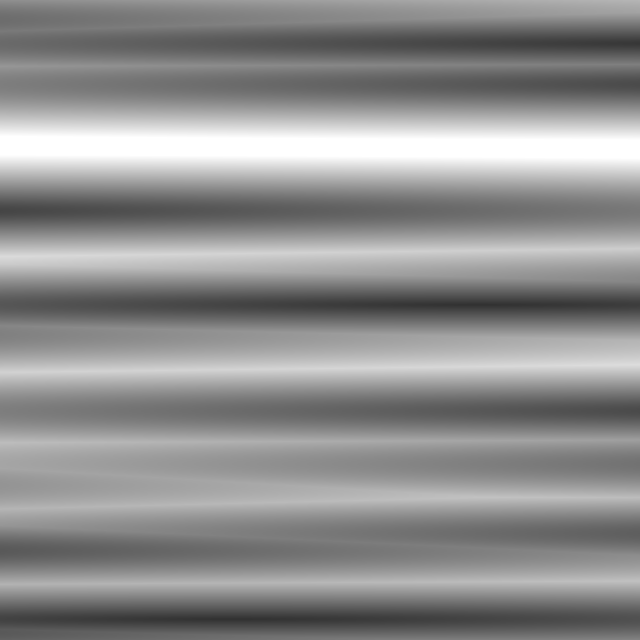
Write a WebGL 2 fragment shader that draws this texture.

```glsl
#version 300 es
precision highp float;

uniform vec2 u_resolution;
out vec4 fragColor;

// Polynomial permutation of the integers 0 to 288
float permute(float n) {
    return mod((34.0 * n + 1.0) * n, 289.0);
}

// Random point inside a unit cell
vec2 cellPoint(vec2 cell) {
    float n = permute(mod(permute(mod(4.0 * cell.x, 289.0)) + cell.y, 289.0));
    return vec2(fract((n + 0.5) / 13.0), n / 289.0);
}

// Distance to the nearest scattered point
float nearestDistance(vec2 position) {
    vec2 home = floor(position);
    float nearest = 4.0;
    for (int row = -1; row <= 1; row++) {
        for (int column = -1; column <= 1; column++) {
            vec2 cell = home + vec2(column, row);
            nearest = min(nearest, distance(position, cell + cellPoint(cell)));
        }
    }
    return nearest;
}

void main() {
    vec2 uv = gl_FragCoord.xy / u_resolution;

    // Cells stretched far along x turn the round cones into long bands
    vec2 position = vec2(0.88 - 0.2 * uv.x, 11.1 - 9.25 * uv.y);

    // Dark at the points, bright along the ridges between them
    float shade = 0.19 + nearestDistance(position);
    fragColor = vec4(vec3(clamp(shade, 0.0, 1.0)), 1.0);
}
```
